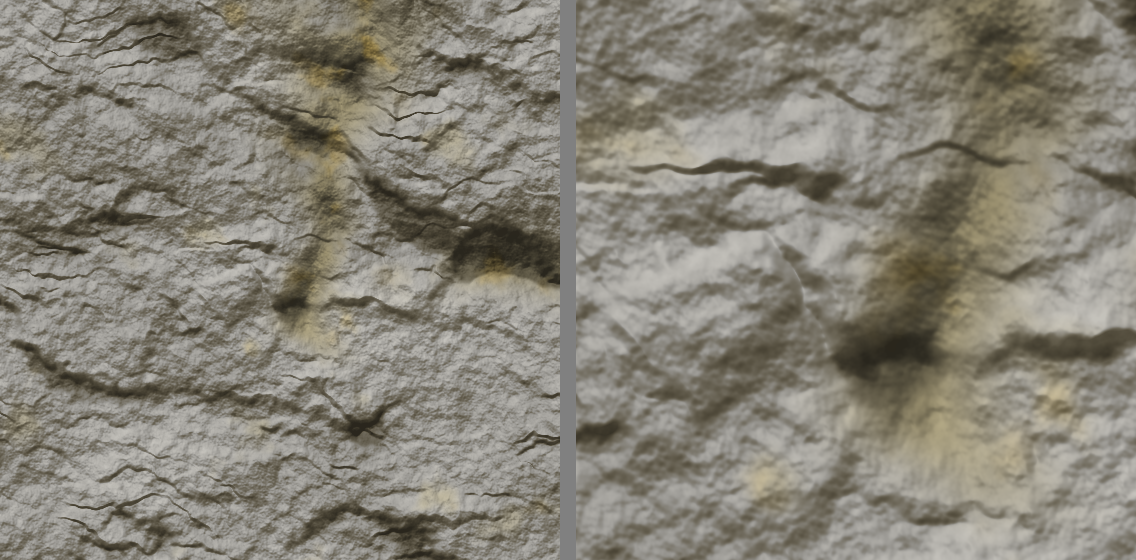
Left: the whole. Right: its middle third, enlarged.
This texture is drawn by a three.js fragment shader. Its source:

```glsl
// Weathered grey limestone cliff: chipped slabs, flaky ledges and an ochre-stained fissure.
#define SLAB_SCALE 2.6
#define SLAB_RELIEF 0.060
#define CHIP_RELIEF 0.022
#define STRATA_TILT 0.28
#define STRATA_STRETCH 1.8
#define FLAKE_COUNT 5.0
#define FLAKE_RELIEF 0.016
#define GRAIN_SCALE 28.0
#define GRAIN_RELIEF 0.0075
#define FISSURE_DEPTH 0.060
#define SHADOW_STRENGTH 0.36
#define LIGHT_DIR vec3(-0.25, 0.70, 0.66)

varying vec2 vUv;

vec2 hash2(vec2 p) {
  vec3 a = fract(p.xyx * vec3(0.1031, 0.1030, 0.0973));
  a += dot(a, a.yzx + 33.33);
  return fract((a.xx + a.yz) * a.zy);
}

float cornerSlope(vec2 cell, vec2 offset, vec2 f) {
  return dot(hash2(cell + offset) * 2.0 - 1.0, f - offset);
}

float gradientNoise(vec2 p) {
  vec2 i = floor(p), f = p - i;
  vec2 u = f * f * f * (f * (f * 6.0 - 15.0) + 10.0);
  float low = mix(cornerSlope(i, vec2(0.0), f), cornerSlope(i, vec2(1.0, 0.0), f), u.x);
  float high = mix(cornerSlope(i, vec2(0.0, 1.0), f), cornerSlope(i, vec2(1.0), f), u.x);
  return 1.4 * mix(low, high, u.y);
}

float fbm(vec2 p) {
  float sum = 0.0, amp = 1.0;
  for (int i = 0; i < 4; i++) {
    sum += amp * gradientNoise(p);
    p = mat2(1.6, 1.2, -1.2, 1.6) * p + 7.3;
    amp *= 0.5;
  }
  return sum;
}

// Tilted planes, one per cell, with softened steps between them
float facets(vec2 p, float sharpness) {
  vec2 cell = floor(p);
  float sum = 0.0, total = 1e-12;
  for (int y = -1; y <= 1; y++) {
    for (int x = -1; x <= 1; x++) {
      vec2 id = cell + vec2(float(x), float(y));
      vec2 rnd = hash2(id + 41.7);
      vec2 away = p - id - hash2(id);
      float weight = exp(-sharpness * dot(away, away));
      sum += weight * (rnd.x - 0.5 + dot(rnd.yx - vec2(0.5, 0.6), away) * 1.6);
      total += weight;
    }
  }
  return sum / total;
}

// Winding vertical fissure (x) and the overhang branching off to the right (y)
vec2 hollows(vec2 p) {
  float path = 0.60 + 0.04 * sin(p.y * 9.0) + 0.10 * gradientNoise(vec2(p.y * 6.0, p.x * 2.0));
  float width = mix(0.045, 0.13, smoothstep(0.55, 0.95, p.y));
  float across = (p.x - path) / width;
  float fissure = exp(-across * across) * smoothstep(0.33, 0.43, p.y);
  float rise = (p.y - 0.53 - 0.09 * gradientNoise(p * vec2(5.0, 3.0) + 3.1)) / 0.055;
  return vec2(fissure, exp(-rise * rise) * smoothstep(0.62, 0.76, p.x));
}

float rockHeight(vec2 p) {
  vec2 warp = vec2(gradientNoise(p * 5.0), gradientNoise(p * 5.0 + 19.0)) * 0.06
            + vec2(gradientNoise(p * 19.0 + 5.0), gradientNoise(p * 19.0 + 31.0)) * 0.016
            + vec2(gradientNoise(p * 55.0 + 9.0), gradientNoise(p * 55.0 + 47.0)) * 0.007;
  vec2 q = p + warp;
  float c = cos(STRATA_TILT), s = sin(STRATA_TILT);
  vec2 bed = vec2(c * q.x - s * q.y, s * q.x + c * q.y);
  vec2 strata = bed * vec2(1.0, STRATA_STRETCH);

  // Ledges fade in and out along their length
  float broken = smoothstep(-0.1, 0.4, gradientNoise(p * 6.0 + 13.0));
  float h = SLAB_RELIEF * facets(strata * SLAB_SCALE + 2.3, 20.0);
  h += CHIP_RELIEF * (0.4 + broken) * facets(strata * 7.0 + 11.0, 14.0);
  h += CHIP_RELIEF * 0.45 * facets(bed * vec2(17.0, 24.0) + 23.0, 10.0);
  h += 0.040 * gradientNoise(p * vec2(3.0, 5.0) + 8.0);

  // Flakes lean outward to a lip, then drop into an undercut
  float f = fract(strata.y * FLAKE_COUNT + 2.4 * gradientNoise(strata * vec2(3.0, 3.0)));
  h += FLAKE_RELIEF * broken * (1.0 - f) * smoothstep(0.0, 0.16, f);

  vec2 hollow = hollows(p);
  h -= FISSURE_DEPTH * (hollow.x * (0.5 + 1.1 * gradientNoise(p * 10.0)) + hollow.y);
  return h + GRAIN_RELIEF * fbm(p * GRAIN_SCALE);
}

void main() {
  vec2 p = vUv;
  float e = 0.0018;
  float h = rockHeight(p);
  vec2 slope = vec2(h - rockHeight(p + vec2(e, 0.0)), h - rockHeight(p + vec2(0.0, e))) / e;
  slope /= 1.0 + 0.55 * length(slope);
  float light = max(dot(normalize(vec3(slope, 1.0)), normalize(LIGHT_DIR)), 0.0);

  // Soft shadow from ledges standing out above this point
  float blocked = 0.0;
  for (int i = 1; i <= 5; i++) {
    float d = 0.003 * float(i * i);
    blocked = max(blocked, rockHeight(p + d * vec2(-0.2, 1.0)) - h - 0.45 * d);
  }
  float shadow = smoothstep(0.0, 0.035, blocked);

  // Grey stone that turns browner as it darkens
  vec2 hollow = hollows(p);
  float tone = (0.25 + 0.46 * light) * (1.0 - SHADOW_STRENGTH * shadow);
  tone *= 1.0 - 0.16 * max(hollow.x, hollow.y);
  tone += 0.07 * fbm(p * 3.5 + 3.0) + 0.05 * fbm(p * 70.0);
  tone = clamp(tone, 0.15, 0.76);
  vec3 tint = mix(vec3(1.09, 1.0, 0.77), vec3(1.012, 1.0, 0.968), smoothstep(0.2, 0.62, tone));

  // Ochre stain gathers in the hollows and in a few loose patches
  float patches = fbm(p * 6.0 + 27.0);
  float stain = max(hollow.x, 0.7 * hollow.y) * smoothstep(-0.6, 0.2, patches);
  stain = max(stain, 0.5 * smoothstep(0.3, 0.75, patches));
  vec3 ochre = mix(vec3(1.07, 1.0, 0.77), vec3(1.17, 1.0, 0.54), smoothstep(0.15, 0.7, fbm(p * 13.0)));
  gl_FragColor = vec4(tone * mix(tint, ochre, stain), 1.0);
}
```
